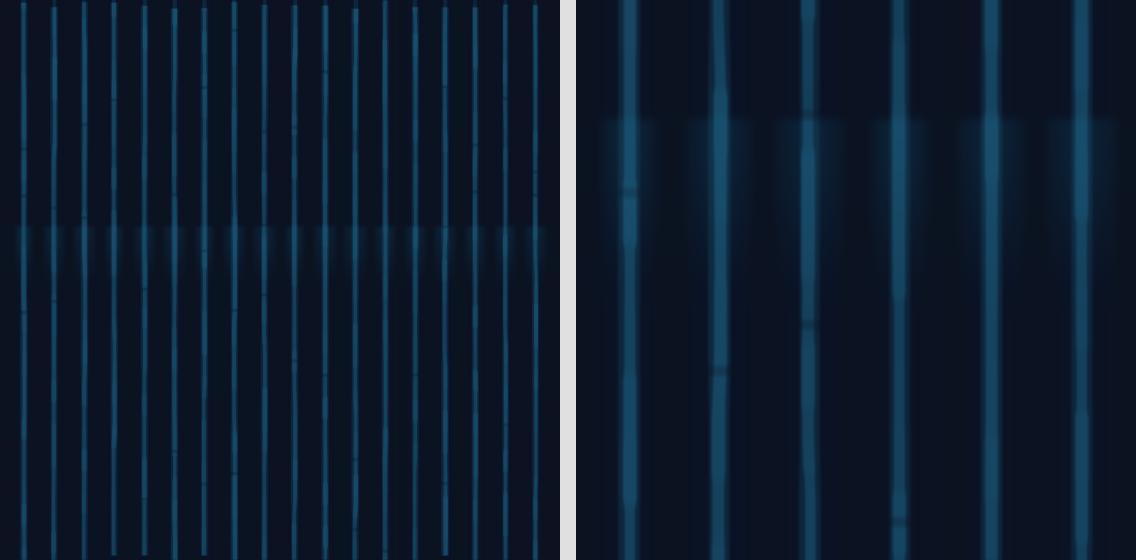
Left, the full canvas; right, a detail of the centre.
Reproduce this pattern procedurally as a WebGL 2 fragment shader.

```glsl
#version 300 es
precision highp float;
// Eighteen soft teal vertical lines, unevenly worn, on dark navy with a faint glow band.

uniform vec2 u_resolution;
out vec4 outColor;

const float LINE_COUNT = 18.0;
const float FIRST_X = 0.0430;
const float SPACING = 0.05372;
const float BAND_TOP = 0.597;
const float BAND_BOTTOM = 0.475;

const vec3 NAVY = vec3(0.036, 0.070, 0.145);
const vec3 NEAR_BLACK = vec3(0.047, 0.072, 0.118);
const vec3 TEAL = vec3(0.093, 0.305, 0.425);
const vec3 BAND_TINT = vec3(0.050, 0.160, 0.245);

float hash(vec2 p) {
    vec3 q = fract(p.xyx * vec3(0.1031, 0.1030, 0.0973));
    q += dot(q, q.yzx + 33.33);
    return fract((q.x + q.y) * q.z);
}

// Plateaus of random value along t, joined by short ramps
float steppedNoise(float t, float seed) {
    float cell = floor(t);
    float ramp = smoothstep(0.75, 1.0, fract(t));
    return mix(hash(vec2(cell, seed)), hash(vec2(cell + 1.0, seed)), ramp);
}

// One inside halfWidth, fading to zero over the softness
float softStripe(float x, float halfWidth, float softness) {
    return 1.0 - smoothstep(halfWidth - softness, halfWidth + softness, abs(x));
}

// Sharp upper edge, slow fade downward
float bandStrength(float y) {
    float upper = 1.0 - smoothstep(BAND_TOP - 0.006, BAND_TOP + 0.004, y);
    return upper * smoothstep(BAND_BOTTOM, BAND_TOP - 0.01, y);
}

vec3 backdrop(vec2 uv, float cellX) {
    float mottling = steppedNoise(uv.x * 90.0, 3.0) * 0.3;
    float between = smoothstep(0.12, 0.42, abs(cellX)) * 0.55;
    return mix(NAVY, NEAR_BLACK, between + mottling);
}

// Opacity of one line: wide dim halo plus a slightly shifted bright core
float lineAmount(float x, float y, float id) {
    float coarse = steppedNoise(y * 5.0 + hash(vec2(id, 1.0)) * 5.0, id + 20.0);
    float fine = steppedNoise(y * 26.0 + hash(vec2(id, 2.0)) * 9.0, id + 50.0);
    float narrowing = 0.0009 * smoothstep(14.0, 17.0, id);

    float haloWidth = 0.0058 + 0.0010 * coarse - narrowing;
    float coreWidth = 0.0030 + 0.0011 * fine - 0.5 * narrowing;
    float shift = (coarse - 0.5) * 0.0022;
    float halo = softStripe(x, haloWidth, 0.0016);
    float core = softStripe(x - shift, coreWidth, 0.0013);

    // Blunt upper and lower ends, with a thin core running on past the top
    float topEnd = 1.0 - 0.016 * hash(vec2(id, 7.0));
    float topMask = 1.0 - smoothstep(topEnd - 0.002, topEnd + 0.002, y);
    float bottomEnd = 0.008 * step(0.7, hash(vec2(id, 8.0)));
    float bottomMask = smoothstep(bottomEnd - 0.002, bottomEnd + 0.002, y);
    halo *= topMask;
    core *= mix(0.55, 1.0, topMask);

    // Brighter toward the top and in the band, patchy elsewhere
    float lift = 0.10 * smoothstep(0.72, 0.95, y) + 0.12 * bandStrength(y);
    float brightness = 0.70 + 0.12 * coarse + 0.13 * fine + lift;
    return (0.40 * halo + 0.60 * core) * min(brightness, 1.0) * bottomMask;
}

// Short dark nicks scattered along a line
float nick(float y, float id) {
    float t = y * 24.0 + hash(vec2(id, 11.0));
    float present = step(0.91, hash(vec2(floor(t), id + 80.0)));
    return present * softStripe(fract(t) - 0.5, 0.07, 0.05);
}

void main() {
    vec2 uv = gl_FragCoord.xy / u_resolution;
    float column = (uv.x - FIRST_X) / SPACING;
    float id = clamp(floor(column + 0.5), 0.0, LINE_COUNT - 1.0);
    float wobble = (hash(vec2(id, 5.0)) - 0.5) * 0.0010;
    float x = uv.x - FIRST_X - id * SPACING - wobble;

    vec3 color = backdrop(uv, x / SPACING);

    // Glow around each line inside the band
    float band = bandStrength(uv.y);
    float glowWidth = 0.014 + 0.006 * hash(vec2(id, 13.0));
    float glow = softStripe(x, glowWidth, 0.005) * 0.38;
    glow += softStripe(x, 0.011, 0.004) * 0.20;
    color = mix(color, BAND_TINT, band * (glow + 0.04));

    float amount = lineAmount(x, uv.y, id) * (1.0 - 0.28 * nick(uv.y, id));
    color = mix(color, TEAL, amount);
    outColor = vec4(color, 1.0);
}
```
